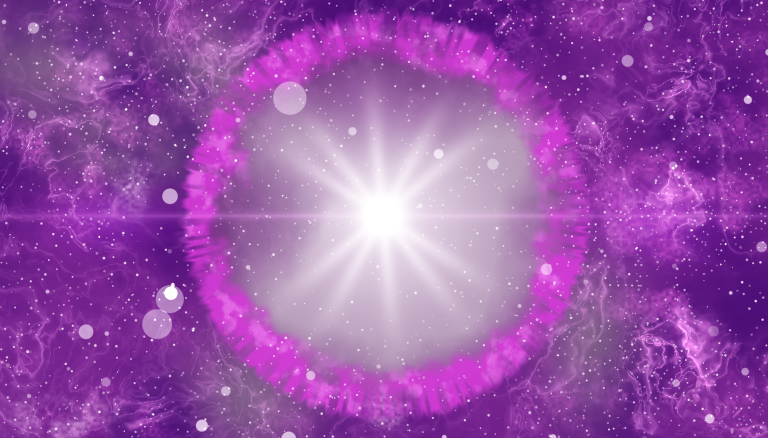
Reproduce this background procedurally as a Shadertoy shader.

```glsl
// Radiant white starburst inside a magenta energy ring, over purple nebula wisps and bokeh.

float hash(vec2 p) {
    vec3 q = fract(p.xyx * 0.1031);
    q += dot(q, q.yzx + 33.33);
    return fract((q.x + q.y) * q.z);
}

float noise(vec2 p) {
    vec2 i = floor(p), f = fract(p);
    f = f * f * (3.0 - 2.0 * f);
    return mix(mix(hash(i), hash(i + vec2(1, 0)), f.x),
               mix(hash(i + vec2(0, 1)), hash(i + vec2(1, 1)), f.x), f.y);
}

float fbm(vec2 p) {
    float sum = 0.0, amp = 0.53;
    for (int i = 0; i < 5; i++) {
        sum += amp * noise(p);
        p = mat2(1.6, 1.2, -1.2, 1.6) * p + 5.3;
        amp *= 0.5;
    }
    return sum;
}

// Thin curling filaments: ridges of warped noise
float wisps(vec2 p) {
    p += 0.30 * (vec2(fbm(p * 5.0), fbm(p * 5.0 + 17.0)) - 0.5);
    float sum = 0.0, scale = 5.0;
    for (int i = 0; i < 4; i++) {
        float ridge = 1.0 - abs(2.0 * fbm(p * scale + float(i) * 9.0) - 1.0);
        sum += pow(ridge, 20.0) * smoothstep(0.35, 0.85, noise(p * 6.0 + float(i) * 4.0));
        scale *= 1.6;
    }
    return sum;
}

float blob(vec2 p, vec2 centre, vec2 radius) {
    vec2 q = (p - centre) / radius;
    return exp(-dot(q, q));
}

float disc(vec2 p, vec2 centre, float radius) {
    float soft = 0.8 / iResolution.y;
    return smoothstep(radius + soft, radius - soft, length(p - centre));
}

// One random disc per occupied grid cell
float specks(vec2 p, float cells, float maxRadius, float density) {
    vec2 id = floor(p * cells) + cells;
    vec2 spot = 0.2 + 0.6 * vec2(hash(id), hash(id + 41.0));
    float radius = maxRadius * mix(0.35, 1.0, hash(id + 73.0));
    float lit = step(hash(id + 97.0), density) * mix(0.3, 1.0, hash(id + 131.0));
    return lit * disc(p, (floor(p * cells) + spot) / cells, radius);
}

vec3 screen(vec3 a, vec3 b) {
    return 1.0 - (1.0 - a) * (1.0 - clamp(b, 0.0, 1.0));
}

void mainImage(out vec4 fragColor, in vec2 fragCoord) {
    vec2 p = (fragCoord - 0.5 * iResolution.xy) / iResolution.y;
    vec2 d = p - vec2(-0.003, 0.007);
    float r = length(d);
    vec2 ringPos = p - vec2(0.004, 0.007);
    float ringR = length(ringPos);
    vec2 ringDir = ringPos / max(ringR, 0.001);
    float cloud = fbm(p * 4.0 + 3.0);
    float inside = smoothstep(0.46, 0.38, ringR);

    // Purple space with muted grey clouds
    vec3 col = mix(vec3(0.29, 0.05, 0.46), vec3(0.45, 0.13, 0.55), smoothstep(0.25, 0.75, cloud));
    float haze = blob(p, vec2(-0.40, 0.32), vec2(0.12, 0.14))
               + blob(p, vec2(-0.80, 0.38), vec2(0.22, 0.15))
               + blob(p, vec2(-0.55, 0.17), vec2(0.20, 0.09))
               + blob(p, vec2(0.47, -0.27), vec2(0.11, 0.18))
               + blob(p, vec2(-0.30, -0.40), vec2(0.15, 0.14));
    col = mix(col, vec3(0.50, 0.40, 0.53), 0.85 * min(haze, 1.0) * smoothstep(0.1, 0.6, cloud));
    col += vec3(0.14, 0.03, 0.16) * (blob(p, vec2(-0.64, 0.0), vec2(0.13, 0.07))
                                   + blob(p, vec2(0.62, 0.0), vec2(0.14, 0.09)));
    col = mix(col, vec3(0.47, 0.23, 0.52) + 0.3 * (cloud - 0.5), inside * 0.85);

    // Filaments and grainy smoke, gathered toward the sides and corners
    float gather = blob(p, vec2(-0.72, 0.18), vec2(0.22, 0.18)) + blob(p, vec2(-0.70, -0.46), vec2(0.20, 0.11))
                 + blob(p, vec2(0.68, 0.08), vec2(0.25, 0.28)) + blob(p, vec2(0.72, -0.36), vec2(0.28, 0.18))
                 + blob(p, vec2(0.28, 0.46), vec2(0.16, 0.07)) + 0.8 * blob(p, vec2(-0.45, 0.46), vec2(0.2, 0.08));
    float patches = smoothstep(0.3, 0.7, fbm(p * 6.0 + 31.0)) * mix(0.35, 1.0, min(gather, 1.0));
    float strand = wisps(p) * mix(0.85, 0.25, inside) * mix(0.15, 1.0, patches);
    col = screen(col, strand * vec3(0.85, 0.45, 0.83));
    float grain = 0.4 + 1.2 * noise(p * 150.0);
    float smoke = smoothstep(0.42, 0.8, fbm(p * 15.0)) * patches * grain;
    col = screen(col, 0.42 * (1.0 - inside) * smoke * vec3(0.95, 0.33, 0.85));
    float plume = blob(p, vec2(-0.60, 0.08), vec2(0.06, 0.07)) + blob(p, vec2(0.0, -0.43), vec2(0.05, 0.04))
                + blob(p, vec2(-0.74, -0.46), vec2(0.10, 0.07));
    col = screen(col, 0.6 * plume * smoothstep(0.3, 0.7, fbm(p * 18.0 + 8.0)) * grain * vec3(0.85, 0.65, 0.85));

    // Pale fog filling the ring
    float fog = 1.7 * blob(p, vec2(0.06, -0.09), vec2(0.30, 0.27))
              + 0.70 * blob(p, vec2(0.30, 0.17), vec2(0.12, 0.12))
              + 0.65 * blob(p, vec2(-0.26, 0.18), vec2(0.14, 0.09))
              + 0.45 * blob(p, vec2(-0.22, -0.20), vec2(0.12, 0.10));
    fog *= mix(0.5, 1.3, fbm(p * 6.0 + 11.0)) * smoothstep(0.47, 0.33, ringR);
    vec3 fogColor = mix(vec3(0.68, 0.58, 0.69), vec3(0.86, 0.78, 0.87), exp(-r * r / 0.075));
    col = mix(col, fogColor, clamp(fog, 0.0, 0.96));

    // Magenta ring: ragged inner rim, radial bristles at the outer rim
    float bristle = noise(ringDir * 42.0 + ringR * 2.0);
    float ragged = fbm(p * 14.0 + 20.0);
    float band = smoothstep(0.345, 0.425, ringR + 0.13 * (ragged - 0.5))
               * smoothstep(0.474, 0.450, ringR + 0.025 * (bristle - 0.5));
    band *= mix(mix(1.0, 0.35, smoothstep(0.37, 0.45, ringR)), 1.05, smoothstep(0.1, 0.6, bristle));
    band *= mix(0.55, 1.1, smoothstep(0.25, 0.65, ragged));
    band *= 1.0 - 0.55 * blob(p, vec2(0.33, 0.28), vec2(0.09)) - 0.5 * blob(p, vec2(-0.01, -0.44), vec2(0.08));
    col = mix(col, vec3(0.83, 0.23, 0.84), clamp(band, 0.0, 0.93));
    float veins = smoothstep(0.5, 0.72, fbm(p * 28.0));
    col = screen(col, 0.35 * (band + 0.3 * inside * smoothstep(0.25, 0.4, ringR)) * veins * vec3(0.9, 0.5, 0.92));

    // Scattered dust and bokeh
    vec2 turned = mat2(0.8, 0.6, -0.6, 0.8) * p;
    float sparse = mix(0.45, 1.0, smoothstep(0.15, 0.5, r));
    float dust = specks(turned, 49.0, 0.0030, 0.30 * sparse) + specks(turned + 0.37, 90.0, 0.0024, 0.30 * patches)
               + 0.9 * specks(p + 0.37, 21.0, 0.0055, 0.12 * sparse) + 0.9 * specks(turned + 0.71, 8.0, 0.018, 0.22 * sparse);
    dust += 0.5 * (disc(p, vec2(-0.215, 0.276), 0.038) + disc(p, vec2(-0.489, -0.183), 0.032)
                 + disc(p, vec2(-0.518, -0.240), 0.034));
    col = screen(col, dust * vec3(0.92, 0.84, 0.93));

    // Paired rays crossing the star
    float rays = 0.0;
    float angles[5] = float[](0.70, 1.08, 1.66, 2.23, 2.56);
    for (int i = 0; i < 5; i++) {
        vec2 dir = vec2(cos(angles[i]), sin(angles[i]));
        float along = abs(dot(d, dir)), across = d.x * dir.y - d.y * dir.x;
        float fade = smoothstep(0.38, 0.0, along);
        rays += fade * exp(-pow(across / (0.009 + 0.06 * along), 2.0));
    }
    col = screen(col, 0.7 * rays * vec3(1.0, 0.88, 1.0));

    // Horizontal flare and white core
    float flare = exp(-abs(d.y) / 0.007) * mix(0.25, 0.6, exp(-abs(d.x) * 2.0));
    col = screen(col, flare * vec3(0.9, 0.42, 0.92));
    float core = 1.0 * exp(-r * r / 0.003) + 0.5 * exp(-r * r / 0.025);
    col = screen(col, core * vec3(1.0, 0.96, 1.0));

    fragColor = vec4(clamp(col, 0.0, 1.0), 1.0);
}
```
